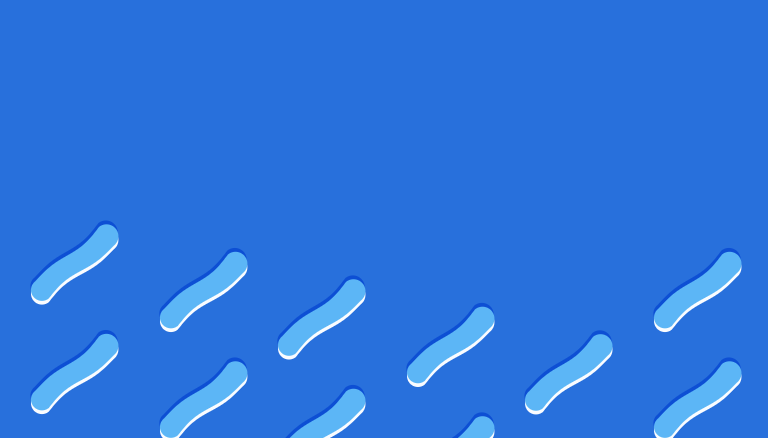
A Shadertoy shader for this pattern:

```glsl
// Staggered columns of wavy slanted slugs on flat blue, filling the lower part.
// Each slug is a bent capsule drawn three times: a dark copy shifted up,
// a white copy shifted down, and the light body on top.

const vec3 BACKGROUND = vec3(0.157, 0.439, 0.863);
const vec3 SHADE = vec3(0.05, 0.31, 0.83);
const vec3 RIM = vec3(0.98, 0.99, 1.0);
const vec3 BODY = vec3(0.36, 0.714, 0.965);

// Lengths are in canvas heights.
const int COLUMNS = 6;
const int ROWS = 2;
const vec2 FIRST_CENTER = vec2(0.1694, 0.3993);
const float PAIR_PITCH = 0.564;      // distance between every second column
const float PAIR_GAP = 0.2945;       // distance inside a pair of columns
const float ROW_PITCH = 0.25;
const float COLUMN_DROP = 0.0627;

const vec2 AXIS = vec2(0.776, 0.631); // direction along the slug
const float HALF_CORE = 0.0959;
const float WAIST_RADIUS = 0.0233;
const float WAVE_HEIGHT = 0.005;
const float WAVE_FREQUENCY = 35.0;
const vec2 SHADE_SHIFT = vec2(-0.0015, 0.0088);
const vec2 RIM_SHIFT = vec2(0.0, -0.0085);

// Approximate signed distance to a capsule with a sine spine and a thin waist.
float slugDistance(vec2 p) {
    vec2 q = vec2(dot(p, AXIS), dot(p, vec2(-AXIS.y, AXIS.x)));
    float along = clamp(q.x, -HALF_CORE, HALF_CORE);
    float spine = -WAVE_HEIGHT * sin(along * WAVE_FREQUENCY);
    float radius = WAIST_RADIUS + 0.012 * along + 0.3 * along * along;
    return length(q - vec2(along, spine)) - radius;
}

// Center of the slug in a column and row; the slant restarts after column four.
vec2 slugCenter(float column, float row) {
    float x = floor(column / 2.0) * PAIR_PITCH + mod(column, 2.0) * PAIR_GAP;
    float steps = column - 4.0 * floor(column / 4.5);
    return FIRST_CENTER + vec2(x, -steps * COLUMN_DROP - row * ROW_PITCH);
}

float coverage(float dist, float pixel) {
    return clamp(0.5 - dist / pixel, 0.0, 1.0);
}

void mainImage(out vec4 fragColor, in vec2 fragCoord) {
    float pixel = 1.0 / iResolution.y;
    vec2 uv = fragCoord * pixel;
    vec3 color = BACKGROUND;

    for (int column = 0; column < COLUMNS; column++) {
        for (int row = 0; row < ROWS; row++) {
            vec2 p = uv - slugCenter(float(column), float(row));
            color = mix(color, SHADE, coverage(slugDistance(p - SHADE_SHIFT), pixel));
            color = mix(color, RIM, coverage(slugDistance(p - RIM_SHIFT), pixel));
            color = mix(color, BODY, coverage(slugDistance(p), pixel));
        }
    }

    fragColor = vec4(color, 1.0);
}
```
